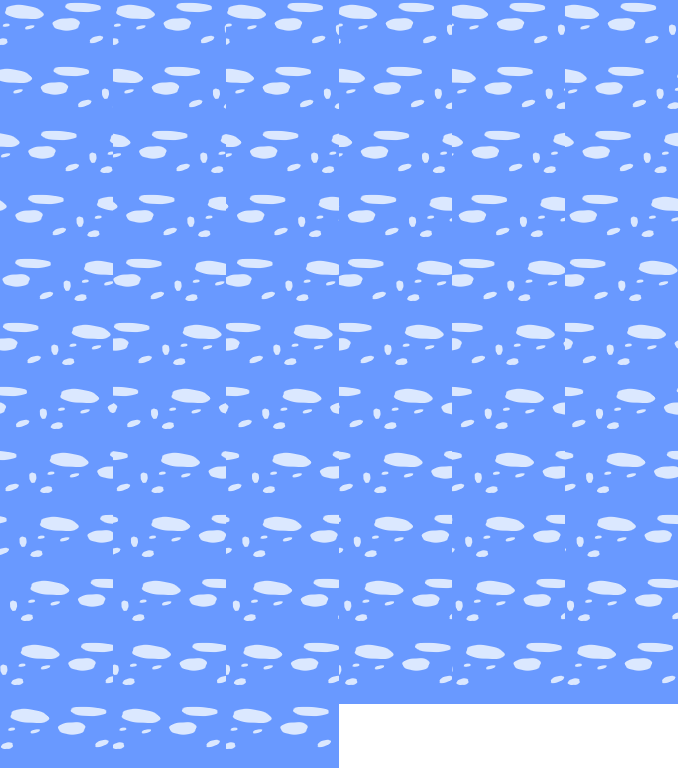
Write a WebGL 1 fragment shader that draws this pattern.

```glsl
precision highp float;

uniform vec2 u_resolution;

const vec2 GRID = vec2(6.0, 12.0);
const vec2 CELL = vec2(113.333, 64.0);
const float FRAME_COUNT = 69.0;
const float WRAP = 129.5;
const float TAU = 6.28318;

const vec3 SKY = vec3(0.41, 0.60, 1.0);
const vec3 CLOUD = vec3(0.86, 0.91, 1.0);
const vec3 BLANK = vec3(1.0);

float coverage(float dist, float pixel) {
  return clamp(0.5 - dist / pixel, 0.0, 1.0);
}

// Signed distance to a sheared, slightly lumpy ellipse that wraps sideways
float puff(vec2 p, vec2 center, vec2 halfSize, float slope, float lump, float seed) {
  vec2 q = p - center;
  q.x = mod(q.x + 0.5 * WRAP, WRAP) - 0.5 * WRAP;
  q.y -= slope * q.x;
  vec2 n = q / halfSize;
  float angle = atan(n.y, n.x + 0.0001);
  float wobble = sin(3.0 * angle + seed) + 0.5 * sin(7.0 * angle + 2.3 * seed);
  vec2 m = pow(abs(n) + 0.0001, vec2(2.3));
  float radius = pow(m.x + m.y, 1.0 / 2.3);
  float slant = length(n / halfSize) / max(length(n), 0.001);
  return (radius - 1.0 - lump * wobble) / max(slant, 0.001);
}

// Eased sideways drift over the whole run of frames
float drift(float frame) {
  float t = frame / FRAME_COUNT;
  return 24.0 - WRAP * t - 3.25 * (1.0 - cos(TAU * t));
}

// One group of clouds, with y running downward from the cell top
float cloudGroup(vec2 p) {
  float d = puff(p, vec2(0.0, 12.2), vec2(19.0, 6.7), 0.09, 0.04, 0.6);
  d = min(d, puff(p, vec2(59.0, 7.4), vec2(17.8, 4.5), 0.04, 0.04, 2.4));
  d = min(d, puff(p, vec2(42.7, 24.3), vec2(13.4, 6.1), -0.02, 0.04, 4.0));
  // Small specks
  d = min(d, puff(p, vec2(-57.0, 39.4), vec2(6.6, 3.0), -0.28, 0.04, 1.1));
  d = min(d, puff(p, vec2(-36.0, 29.6), vec2(3.5, 5.1), 0.1, 0.05, 3.1));
  d = min(d, puff(p, vec2(-22.3, 41.8), vec2(5.9, 3.2), -0.12, 0.05, 5.2));
  d = min(d, puff(p, vec2(-17.8, 25.2), vec2(3.4, 1.5), -0.12, 0.03, 0.3));
  d = min(d, puff(p, vec2(5.7, 27.3), vec2(4.6, 1.7), -0.22, 0.03, 2.0));
  return d;
}

void main() {
  vec2 uv = gl_FragCoord.xy / u_resolution;
  vec2 sheet = vec2(uv.x, 1.0 - uv.y) * GRID * CELL;
  float pixel = GRID.y * CELL.y / u_resolution.y;

  // Frames run left to right, then down
  vec2 cell = floor(sheet / CELL);
  vec2 local = sheet - cell * CELL;
  float frame = cell.y * GRID.x + cell.x;
  float dist = cloudGroup(local - vec2(drift(frame), 0.0));
  vec3 color = mix(SKY, CLOUD, coverage(dist, pixel));

  // Unused cells at the end of the last row
  vec2 lastCell = vec2(mod(FRAME_COUNT, GRID.x), floor(FRAME_COUNT / GRID.x));
  vec2 past = lastCell * CELL - sheet;
  color = mix(color, BLANK, coverage(max(past.x, past.y), pixel));

  gl_FragColor = vec4(color, 1.0);
}
```
